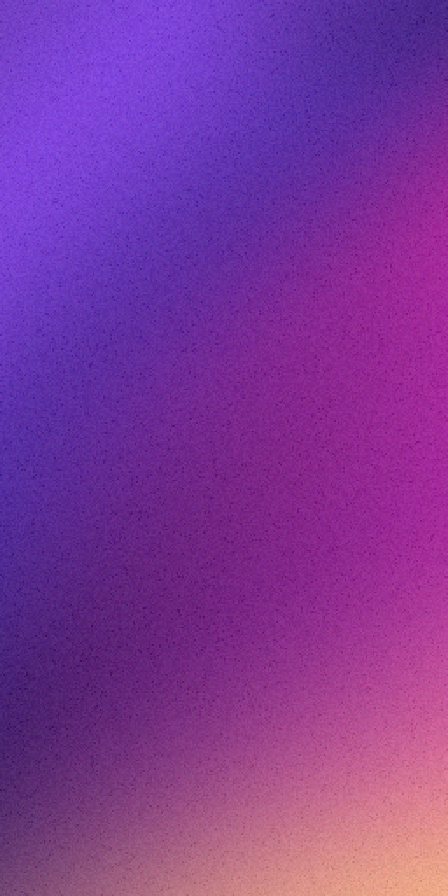
Reproduce this background procedurally as a WebGL 2 fragment shader.

```glsl
#version 300 es
precision highp float;
// Soft diagonal gradient: violet beam, magenta side glow, peach corner glow, speckled grain.

#define BEAM_SLOPE 0.5
#define MAGENTA_SLOPE 0.35
#define CORNER_SHADE 0.16
#define GRAIN_AMOUNT 0.05
#define TINT_AMOUNT 0.035
#define SPECK_AMOUNT 0.06
#define SPECK_SHARE 0.04
#define GRAIN_CELLS vec2(256.0, 512.0)

uniform vec2 u_resolution;
out vec4 fragColor;

const vec3 PURPLE  = vec3(0.45, 0.25, 0.77);
const vec3 VIOLET  = vec3(0.50, 0.27, 0.86);
const vec3 INDIGO  = vec3(0.33, 0.18, 0.63);
const vec3 PLUM    = vec3(0.27, 0.125, 0.42);
const vec3 MAGENTA = vec3(0.65, 0.165, 0.61);
const vec3 PINK    = vec3(0.94, 0.55, 0.59);
const vec3 PEACH   = vec3(0.94, 0.68, 0.53);

float hash(vec2 p) {
    vec3 q = fract(p.xyx * 0.1031);
    q += dot(q, q.yzx + 33.33);
    return fract((q.x + q.y) * q.z);
}

// Diagonal sweep from the upper left; p.y runs downward.
vec3 beam(vec2 p) {
    float d = p.y + BEAM_SLOPE * p.x;
    vec3 color = mix(PURPLE, VIOLET, smoothstep(0.0, 0.2, d));
    color = mix(color, INDIGO, smoothstep(0.2, 0.56, d));
    color = mix(color, PLUM, smoothstep(0.5, 0.88, d));
    float corner = smoothstep(0.3, 0.8, p.x) * (1.0 - smoothstep(0.0, 0.16, p.y));
    return color * (1.0 - CORNER_SHADE * corner);
}

// Strength of the magenta glow on the right.
float magentaGlow(vec2 p) {
    return p.x * smoothstep(0.33, 0.63, p.y + MAGENTA_SLOPE * p.x);
}

// Strength of the warm glow, rising higher toward the right.
float warmGlow(vec2 p) {
    float start = mix(0.77, 0.54, p.x);
    float left = 1.0 - p.x;
    float width = 0.51 + 0.16 * left * left;
    return smoothstep(start, start + width, p.y);
}

// Brightness grain, a slight colour tint and sparse dark specks.
vec3 grain(vec2 cell) {
    float light = hash(cell) - 0.5;
    vec3 tint = vec3(hash(cell + 17.0), hash(cell + 43.0), hash(cell + 71.0)) - 0.5;
    float speck = 1.0 - step(SPECK_SHARE, hash(cell + 113.0));
    return GRAIN_AMOUNT * light + TINT_AMOUNT * tint - SPECK_AMOUNT * speck;
}

void main() {
    vec2 uv = gl_FragCoord.xy / u_resolution;
    vec2 p = vec2(uv.x, 1.0 - uv.y);

    vec3 color = mix(beam(p), MAGENTA, magentaGlow(p));
    vec3 warm = mix(PINK, PEACH, smoothstep(0.78, 1.0, p.y));
    color = mix(color, warm, warmGlow(p));

    color += grain(floor(uv * GRAIN_CELLS));
    fragColor = vec4(clamp(color, 0.0, 1.0), 1.0);
}
```
